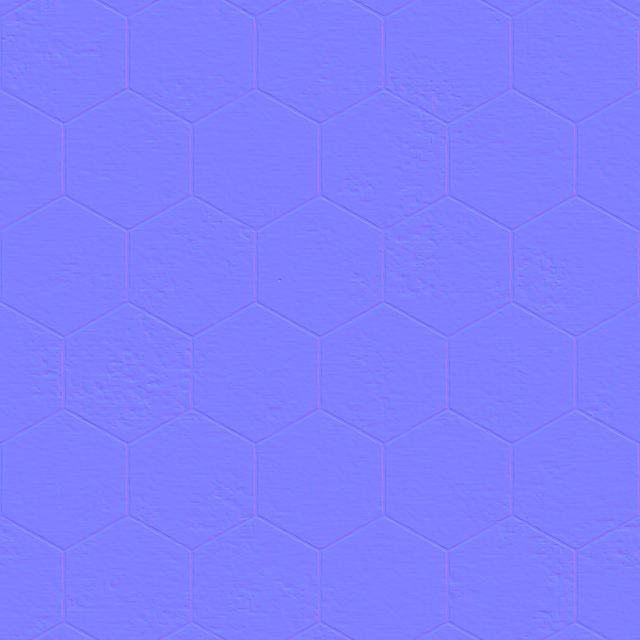
Write a three.js fragment shader that draws this texture map.

```glsl
varying vec2 vUv;

const float ROW_STEP = 0.8660254;
const vec2 TILES = vec2(5.0, 6.0);

float hash(vec2 p) {
  vec3 q = fract(vec3(p.xyx) * 0.1031);
  q += dot(q, q.yzx + 33.33);
  return fract((q.x + q.y) * q.z);
}

// Value noise that wraps over the canvas
float noise(vec2 uv, vec2 cells, float seed) {
  vec2 p = uv * cells;
  vec2 i = floor(p);
  vec2 f = fract(p);
  f = f * f * (3.0 - 2.0 * f);
  vec2 a = mod(i, cells) + seed;
  vec2 b = mod(i + 1.0, cells) + seed;
  return mix(mix(hash(a), hash(vec2(b.x, a.y)), f.x),
             mix(hash(vec2(a.x, b.y)), hash(b), f.x), f.y);
}

// xy: wrapped tile id, z: distance to the tile border
vec3 hexTile(vec2 uv) {
  vec2 p = uv * TILES * vec2(1.0, ROW_STEP) - vec2(0.0, 0.5 * ROW_STEP);
  vec2 span = vec2(1.0, 2.0 * ROW_STEP);
  vec2 a = mod(p, span) - 0.5 * span;
  vec2 b = mod(p - 0.5 * span, span) - 0.5 * span;
  vec2 local = dot(a, a) < dot(b, b) ? a : b;
  vec2 id = floor((p - local) * vec2(2.0, 1.0 / ROW_STEP) + 0.5);
  vec2 q = abs(local);
  float border = 0.5 - max(q.x, dot(q, vec2(0.5, ROW_STEP)));
  return vec3(mod(id, vec2(2.0, 1.0) * TILES), border);
}

// Horizontal brushing, fine grain and patches of coarse wear
float plaster(vec2 uv, float roughness) {
  float brushing = noise(uv, vec2(42.0, 310.0), 3.0);
  float grain = noise(uv, vec2(170.0, 220.0), 17.0);
  float patchArea = 0.6 * noise(uv, vec2(14.0), 31.0)
                  + 0.4 * noise(uv, vec2(33.0), 47.0);
  float wear = (0.15 + 0.85 * smoothstep(0.4, 0.85, patchArea)) * roughness;
  float lumps = smoothstep(0.5, 1.0, noise(uv, vec2(85.0, 120.0), 59.0));
  float chips = smoothstep(0.6, 0.95, noise(uv, vec2(180.0, 210.0), 71.0));
  return 0.00011 * brushing + 0.00015 * grain
       - wear * (0.0005 * lumps + 0.00035 * chips);
}

float pit(vec2 uv, vec2 center, float radius) {
  return 1.0 - smoothstep(0.2 * radius, radius, length(uv - center));
}

float surfaceHeight(vec2 uv) {
  vec3 tile = hexTile(uv);
  float roughness = mix(0.5, 1.1, hash(tile.xy + 5.0));

  // Recessed joint with slightly chipped walls
  float ragged = 0.006 * (noise(uv, vec2(150.0), 83.0) - 0.5);
  float face = smoothstep(0.006, 0.017, tile.z + ragged);
  float depth = mix(0.00018, 0.00044, noise(uv, vec2(110.0), 97.0));

  float height = face * plaster(uv, roughness) - depth * (1.0 - face);
  height -= 0.0009 * pit(uv, vec2(0.437, 0.562), 0.0032);
  height -= 0.0003 * pit(uv, vec2(0.466, 0.528), 0.0024);
  return height;
}

vec3 surfaceNormal(vec2 uv, float reach) {
  vec2 dx = vec2(reach, 0.0);
  vec2 dy = vec2(0.0, reach);
  vec2 slope = vec2(surfaceHeight(uv + dx) - surfaceHeight(uv - dx),
                    surfaceHeight(uv + dy) - surfaceHeight(uv - dy));
  return normalize(vec3(-slope / (2.0 * reach), 1.0));
}

void main() {
  // Encode the tangent-space normal as colour
  vec3 normal = surfaceNormal(vUv, 0.0008);
  gl_FragColor = vec4(normal * 0.5 + 0.5, 1.0);
}
```
